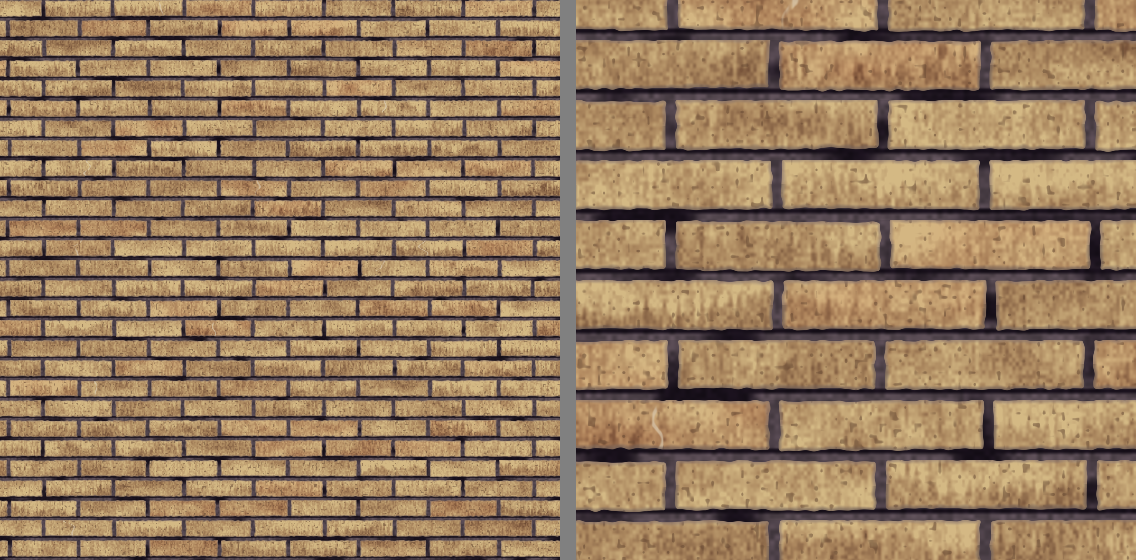
Left: the whole. Right: its middle third, enlarged.
A Shadertoy shader for this texture:

```glsl
// Seamless wall of weathered tan bricks in half-offset courses with dark recessed mortar.
#define COLUMNS 8.0
#define ROWS 28.0
#define JOINT vec2(0.17, 0.165)   // mortar widths, in course heights
#define JITTER 0.12               // wander of the upright joints
#define ROUGHNESS 0.045           // raggedness of brick edges
#define CREAM vec3(0.81, 0.70, 0.50)
#define TAN vec3(0.67, 0.53, 0.37)
#define BROWN vec3(0.47, 0.33, 0.23)
#define RIM vec3(0.54, 0.46, 0.43)
#define MORTAR vec3(0.33, 0.28, 0.31)
#define SHADOW vec3(0.09, 0.06, 0.10)

float hash(vec2 p) {
    vec3 q = fract(p.xyx * 0.1031);
    q += dot(q, q.yzx + 33.33);
    return fract((q.x + q.y) * q.z);
}

// Value noise whose lattice wraps at the canvas edges; freq must be whole.
float noise(vec2 uv, vec2 freq) {
    vec2 p = uv * freq, i = floor(p), f = fract(p);
    f = f * f * (3.0 - 2.0 * f);
    vec2 a = mod(i, freq), b = mod(i + 1.0, freq);
    return mix(mix(hash(a + freq), hash(vec2(b.x, a.y) + freq), f.x),
               mix(hash(vec2(a.x, b.y) + freq), hash(b + freq), f.x), f.y);
}

float roundedBox(vec2 p, vec2 halfSize, float radius) {
    vec2 q = abs(p) - halfSize + radius;
    return length(max(q, 0.0)) + min(max(q.x, q.y), 0.0) - radius;
}

float jointShift(float column, float row) {
    return JITTER * (hash(vec2(mod(column, COLUMNS), row) + 71.0) - 0.5);
}

// Fired clay: banding, blotches, drag streaks, grain, pits and pale cracks.
vec3 brickFace(vec2 uv, vec2 id, vec2 p) {
    float tone = hash(id + 11.0);
    float blotch = noise(uv, vec2(32.0, 64.0));
    float streak = noise(uv, vec2(360.0, 72.0));
    float grain = noise(uv, vec2(500.0, 400.0));
    float ragged = 0.5 * (noise(uv, vec2(40.0, 28.0)) - 0.5)
                 + 0.3 * (streak - 0.5);
    float band = 2.0 * smoothstep(-0.16, 0.16, p.y + ragged) - 1.0;

    float light = 0.70 + 0.30 * (tone - 0.5) + 0.45 * (blotch - 0.5)
                + 0.36 * (streak - 0.5) + 0.48 * (grain - 0.5)
                + band * mix(-0.14, 0.24, hash(id + 23.0));
    vec3 color = mix(BROWN, TAN, clamp(light * 2.0, 0.0, 1.0));
    color = mix(color, CREAM, clamp(light * 2.0 - 1.0, 0.0, 1.15));

    // A few bricks fired slightly pinker
    float redness = smoothstep(0.7, 1.0, hash(id + 37.0)) * (1.2 - blotch);
    color *= mix(vec3(1.0), vec3(1.0, 0.93, 0.92), redness);

    float pits = smoothstep(0.78, 0.95, noise(uv, vec2(340.0, 290.0)));
    color = mix(color, BROWN * 0.8, 0.5 * pits);

    float wobble = 0.7 * (noise(uv, vec2(16.0, 84.0)) - 0.5);
    float offset = 2.0 * (hash(id + 53.0) - 0.5);
    float crack = 1.0 - smoothstep(0.015, 0.06, abs(p.x - offset - wobble));
    crack *= step(0.94, hash(id + 41.0)) * smoothstep(0.3, 0.6, streak);
    return mix(color, vec3(0.86, 0.80, 0.70), 0.65 * crack);
}

// Recessed joint, darkest right under the course above.
vec3 mortarBed(vec2 uv, float height) {
    float bed = 1.0 - smoothstep(0.07, 0.15, height);
    float upright = smoothstep(0.16, 0.22, height);
    float patches = noise(uv, vec2(28.0, 56.0));
    float grain = noise(uv, vec2(320.0));
    float lit = max(bed, 0.9 * upright) * smoothstep(0.05, 0.45, patches);
    return mix(SHADOW, MORTAR, lit) * (0.8 + 0.4 * grain);
}

void mainImage(out vec4 fragColor, in vec2 fragCoord) {
    vec2 uv = fragCoord / iResolution.xy;
    float pixel = ROWS / iResolution.y;

    // Course and brick indices
    float row = floor(uv.y * ROWS);
    float x = uv.x * COLUMNS - 0.125 - 0.5 * mod(row, 2.0);
    float column = floor(x);
    vec2 id = vec2(mod(column, COLUMNS), row);

    // Brick outline, measured in course heights
    float cellWidth = ROWS / COLUMNS;
    vec2 cell = vec2(fract(x) * cellWidth, fract(uv.y * ROWS));
    float left = jointShift(column, row);
    float right = cellWidth + jointShift(column + 1.0, row);
    vec2 size = vec2(right - left, 1.0) - JOINT;
    float tilt = 0.02 * (hash(id + 67.0) - 0.5);
    float lift = 0.04 * (hash(id + 61.0) - 0.5);
    vec2 p = cell - vec2(0.5 * (left + right), 0.5 + 0.5 * JOINT.y + lift);
    p.y += tilt * p.x;
    float edge = roundedBox(p, 0.5 * size - vec2(0.0, 0.01), 0.04);
    edge += ROUGHNESS * (noise(uv, vec2(200.0, 196.0)) - 0.5);

    // Worn rim, darker along the lower arris
    vec3 brick = brickFace(uv, id, p);
    float rim = 1.0 - smoothstep(0.0, 0.08, -edge);
    brick = mix(brick, RIM, 0.65 * rim);
    brick *= 1.0 - 0.15 * rim * step(p.y, 0.0);

    float cover = 1.0 - smoothstep(-0.5 * pixel, 0.5 * pixel, edge);
    vec3 color = mix(mortarBed(uv, cell.y), brick, cover);
    fragColor = vec4(clamp(color, 0.0, 1.0), 1.0);
}
```
